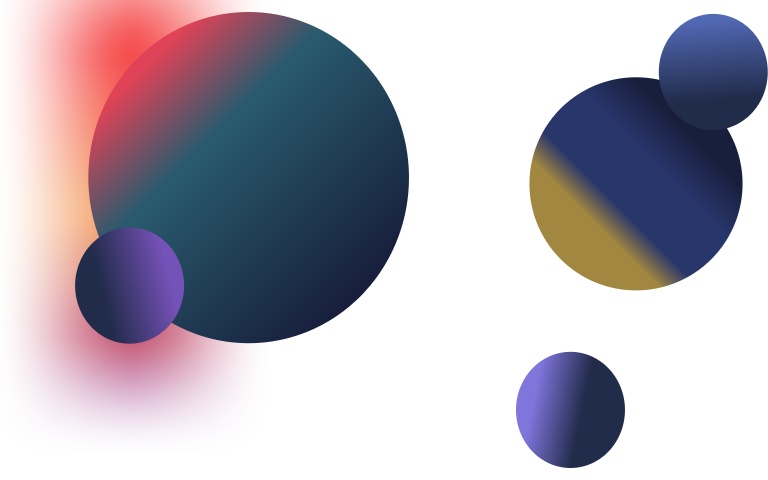
Give the GLSL for this background, as a WebGL 1 fragment shader.

```glsl
precision highp float;
// Gradient-filled discs on white, with a blurred warm glow behind the left pair.
// Each disc is an antialiased ellipse filled by a tilted linear gradient; the glow
// is a soft-edged box with a vertical colour ramp. Lengths are in canvas heights.

uniform vec2 u_resolution;

const vec3 WHITE   = vec3(1.0);
const vec3 NAVY    = vec3(0.09, 0.12, 0.235);
const vec3 SLATE   = vec3(0.13, 0.17, 0.29);
const vec3 RED     = vec3(0.88, 0.26, 0.34);
const vec3 TEAL    = vec3(0.16, 0.355, 0.43);
const vec3 GOLD    = vec3(0.63, 0.53, 0.25);
const vec3 INDIGO  = vec3(0.16, 0.21, 0.42);
const vec3 PURPLE  = vec3(0.46, 0.32, 0.72);
const vec3 BLUE    = vec3(0.32, 0.41, 0.71);
const vec3 VIOLET  = vec3(0.50, 0.46, 0.86);

const vec3 GLOW_RED    = vec3(0.96, 0.30, 0.30);
const vec3 GLOW_ORANGE = vec3(0.95, 0.60, 0.36);
const vec3 GLOW_PINK   = vec3(0.75, 0.29, 0.42);
const vec3 GLOW_PURPLE = vec3(0.62, 0.32, 0.66);

const vec2 GLOW_MIN   = vec2(0.135, 0.198);
const vec2 GLOW_MAX   = vec2(0.417, 1.03);
const float GLOW_BLUR = 0.155;

const vec2 BIG_CENTER    = vec2(0.518, 0.630);
const vec2 BIG_RADII     = vec2(0.334, 0.345);
const vec2 GOLD_CENTER   = vec2(1.325, 0.617);
const vec2 GOLD_RADII    = vec2(0.222);
const vec2 PURPLE_CENTER = vec2(0.270, 0.405);
const vec2 BLUE_CENTER   = vec2(1.486, 0.850);
const vec2 VIOLET_CENTER = vec2(1.1885, 0.146);
const vec2 SMALL_RADII   = vec2(0.1135, 0.121);

// Gradient directions, y up
const vec2 DOWN_RIGHT  = vec2(0.7071, -0.7071);
const vec2 UP_RIGHT    = vec2(0.7071, 0.7071);
const vec2 PURPLE_AXIS = vec2(0.97, 0.24);
const vec2 BLUE_AXIS   = vec2(-0.08, 0.997);
const vec2 VIOLET_AXIS = vec2(0.98, -0.20);

// Linear position of x between two stops, clamped to 0..1
float ramp(float from, float to, float x) {
  return clamp((x - from) / (to - from), 0.0, 1.0);
}

// Coverage of an ellipse with an edge one pixel wide
float disc(vec2 p, vec2 center, vec2 radii) {
  vec2 q = (p - center) / radii;
  float slope = max(length(q / radii), 0.001);
  float dist = length(q) * (length(q) - 1.0) / slope;
  return clamp(0.5 - dist * u_resolution.y, 0.0, 1.0);
}

// Box with wide soft edges, strongest in the middle
float softBox(vec2 p) {
  vec2 lower = smoothstep(GLOW_MIN - GLOW_BLUR, GLOW_MIN + GLOW_BLUR, p);
  vec2 upper = 1.0 - smoothstep(GLOW_MAX - GLOW_BLUR, GLOW_MAX + GLOW_BLUR, p);
  vec2 inside = lower * upper;
  return inside.x * inside.y;
}

vec3 glowColor(float y) {
  vec3 c = mix(GLOW_PURPLE, GLOW_PINK, ramp(0.10, 0.28, y));
  c = mix(c, GLOW_ORANGE, ramp(0.30, 0.54, y));
  return mix(c, GLOW_RED, ramp(0.58, 0.87, y));
}

void main() {
  vec2 p = gl_FragCoord.xy / u_resolution.y;

  // Backdrop and glow
  vec3 color = mix(WHITE, glowColor(p.y), softBox(p));

  // Large disc: red, teal, navy
  float t = dot(p - BIG_CENTER, DOWN_RIGHT);
  vec3 fill = mix(RED, TEAL, ramp(-0.318, -0.115, t));
  fill = mix(fill, NAVY, ramp(-0.115, 0.330, t));
  color = mix(color, fill, disc(p, BIG_CENTER, BIG_RADII));

  // Medium disc: gold, indigo, navy
  t = dot(p - GOLD_CENTER, UP_RIGHT);
  fill = mix(GOLD, INDIGO, ramp(-0.118, -0.059, t));
  fill = mix(fill, NAVY, ramp(0.056, 0.152, t));
  color = mix(color, fill, disc(p, GOLD_CENTER, GOLD_RADII));

  // Small discs: slate with one coloured side
  t = dot(p - PURPLE_CENTER, PURPLE_AXIS);
  fill = mix(SLATE, PURPLE, ramp(-0.06, 0.085, t));
  color = mix(color, fill, disc(p, PURPLE_CENTER, SMALL_RADII));

  t = dot(p - BLUE_CENTER, BLUE_AXIS);
  fill = mix(SLATE, BLUE, ramp(-0.058, 0.11, t));
  color = mix(color, fill, disc(p, BLUE_CENTER, SMALL_RADII));

  t = dot(p - VIOLET_CENTER, VIOLET_AXIS);
  fill = mix(VIOLET, SLATE, ramp(-0.08, 0.025, t));
  color = mix(color, fill, disc(p, VIOLET_CENTER, SMALL_RADII));

  gl_FragColor = vec4(color, 1.0);
}
```
